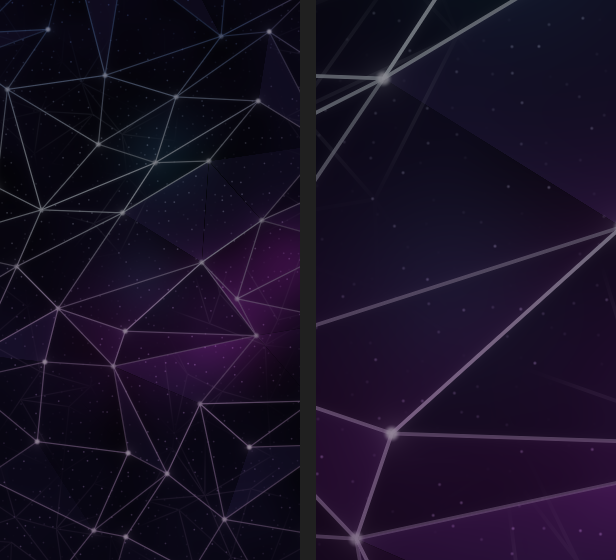
Left: the whole. Right: its middle third, enlarged.
Give the GLSL for this background, as a WebGL 2 fragment shader.

```glsl
#version 300 es
precision highp float;
uniform vec2 u_resolution;
out vec4 fragColor;

// Lengths are fractions of the canvas height
const float WEB_SIZE = 0.132;
const float FINE_SIZE = 0.085;
const float WEB_ANGLE = 0.38;
const float JITTER = 0.76;
const float LINE_HALF_WIDTH = 0.00115;
const float LINK_SHARE = 0.84;
const float NODE_RADIUS = 0.0052;
const float NODE_GLOW = 0.0075;
const float STAR_CELL = 0.017;
const float STAR_RADIUS = 0.0009;

const vec3 VOID_BLACK = vec3(0.012, 0.010, 0.030);
const vec3 NIGHT = vec3(0.030, 0.022, 0.072);
const vec3 INDIGO = vec3(0.075, 0.058, 0.150);
const vec3 MAGENTA = vec3(0.200, 0.035, 0.190);
const vec3 TEAL = vec3(0.020, 0.070, 0.080);
const vec3 LINE_BLUE = vec3(0.20, 0.28, 0.44);
const vec3 LINE_SILVER = vec3(0.45, 0.47, 0.50);
const vec3 LINE_LILAC = vec3(0.47, 0.37, 0.51);
const vec3 NODE_PALE = vec3(0.64, 0.62, 0.65);

float hash(vec2 p) {
  return fract(sin(dot(p, vec2(127.1, 311.7))) * 43758.5);
}

float noise(vec2 p) {
  vec2 i = floor(p), f = fract(p);
  f = f * f * (3.0 - 2.0 * f);
  return mix(mix(hash(i), hash(i + vec2(1, 0)), f.x),
             mix(hash(i + vec2(0, 1)), hash(i + vec2(1, 1)), f.x), f.y);
}

float blob(vec2 p, vec2 center, float radius) {
  vec2 d = (p - center) / radius;
  return exp(-dot(d, d));
}

vec2 nodeAt(vec2 cell, float seed) {
  vec2 r = vec2(hash(cell + seed), hash(cell + seed + 41.3));
  return cell + 0.5 + (r - 0.5) * JITTER;
}

float segment(vec2 p, vec2 a, vec2 b) {
  vec2 ab = b - a;
  return length(p - a - ab * clamp(dot(p - a, ab) / dot(ab, ab), 0.0, 1.0));
}

// Signed distance to the left side of a directed edge
float leftOf(vec2 p, vec2 a, vec2 b) {
  vec2 e = normalize(b - a), d = p - a;
  return e.x * d.y - e.y * d.x;
}

float triangle(vec2 p, vec2 a, vec2 b, vec2 c, float px) {
  float d = min(leftOf(p, a, b), min(leftOf(p, b, c), leftOf(p, c, a)));
  return clamp(d / px + 0.5, 0.0, 1.0);
}

float link(vec2 p, vec2 a, vec2 b, float px, float key) {
  float d = segment(p, a, b);
  float core = clamp((LINE_HALF_WIDTH - d) / px + 0.5, 0.0, 1.0);
  float halo = 0.16 * exp(-d / 0.0025);
  return step(key, LINK_SHARE) * mix(1.0, 0.45, key) * max(core, halo);
}

// Jittered triangulation: x = links, y = nodes, z = facet shade
vec3 web(vec2 p, float size, float seed, float px) {
  vec2 id = floor(p / size);
  vec3 w = vec3(0.0);
  for (int y = -1; y <= 1; y++)
  for (int x = -1; x <= 1; x++) {
    vec2 cell = id + vec2(x, y);
    vec2 a = nodeAt(cell, seed) * size;
    vec2 b = nodeAt(cell + vec2(1, 0), seed) * size;
    vec2 c = nodeAt(cell + vec2(1, 1), seed) * size;
    vec2 d = nodeAt(cell + vec2(0, 1), seed) * size;
    vec3 key = vec3(hash(cell + seed + 7.1), hash(cell + seed + 13.7), hash(cell + seed + 23.9));
    w.x = max(w.x, max(link(p, a, b, px, key.x), link(p, a, d, px, key.y)));
    float r = length(p - a);
    float core = 1.0 - smoothstep(NODE_RADIUS * 0.4, NODE_RADIUS + px, r);
    w.y = max(w.y, mix(0.55, 1.0, key.z) * (0.75 * core + 0.35 * exp(-r / NODE_GLOW)));
    // Choose which diagonal splits the quad
    vec4 ac = vec4(a, c), bd = vec4(b, d);
    if (key.z > 0.5) { ac = vec4(b, d); bd = vec4(c, a); }
    w.x = max(w.x, link(p, ac.xy, ac.zw, px, fract(key.z * 7.3)));
    w.z = max(w.z, key.x * triangle(p, ac.xy, bd.xy, ac.zw, px));
    w.z = max(w.z, key.y * triangle(p, ac.xy, ac.zw, bd.zw, px));
  }
  return w;
}

float stars(vec2 p, float px) {
  vec2 cell = floor(p / STAR_CELL);
  vec2 spot = vec2(hash(cell + 3.1), hash(cell + 9.4)) * 0.7 + 0.15;
  float light = hash(cell + 17.6);
  float d = length(p - (cell + spot) * STAR_CELL);
  return light * light * light * (1.0 - smoothstep(0.0, STAR_RADIUS + px, d));
}

void main() {
  float px = 1.0 / u_resolution.y;
  vec2 p = gl_FragCoord.xy * px;
  float s = sin(WEB_ANGLE), c = cos(WEB_ANGLE);
  vec2 q = mat2(c, s, -s, c) * p + 3.0;
  vec3 net = web(q, WEB_SIZE, 5.0, px);
  vec3 fine = web(q.yx + 1.7, FINE_SIZE, 19.0, px);

  // Night sky with dark hollows and coloured clouds
  float cloud = noise(p * 5.0 + 2.0) * 0.65 + noise(p * 13.0) * 0.35;
  float hollow = max(blob(p, vec2(0.19, 0.79), 0.12), blob(p, vec2(0.50, 0.33), 0.09));
  vec3 color = mix(VOID_BLACK, NIGHT, smoothstep(0.15, 0.5, cloud));
  color = mix(color, INDIGO, 0.75 * smoothstep(0.6, 1.0, net.z) + 0.25 * smoothstep(0.5, 0.8, cloud));
  color = mix(color, VOID_BLACK, 0.8 * hollow);
  float glow = blob(p, vec2(0.40, 0.43), 0.11) + 0.55 * blob(p, vec2(0.22, 0.40), 0.13)
             + 0.9 * blob(p, vec2(0.52, 0.53), 0.08);
  color += MAGENTA * glow * mix(0.35, 1.15, net.z);
  color += TEAL * (blob(p, vec2(0.29, 0.72), 0.08) + 0.7 * blob(p, vec2(0.26, 0.50), 0.07));

  // Links shift from blue through silver to lilac down the canvas
  vec3 tint = mix(LINE_LILAC, LINE_SILVER, smoothstep(0.40, 0.62, p.y));
  tint = mix(tint, LINE_BLUE, smoothstep(0.72, 0.98, p.y));
  tint = mix(tint, LINE_LILAC * 0.75, smoothstep(0.38, 0.54, p.x) * 0.7);
  float fade = mix(0.6, 1.0, blob(p, vec2(0.27, 0.48), 0.42));
  color += tint * 0.5 * stars(p, px);
  color = mix(color, tint, 0.16 * fine.x * smoothstep(0.4, 0.65, cloud));
  color = mix(color, tint, net.x * fade);
  color = mix(color, mix(tint, NODE_PALE, 0.7 * net.y), clamp(net.y, 0.0, 1.0));
  fragColor = vec4(color, 1.0);
}
```
